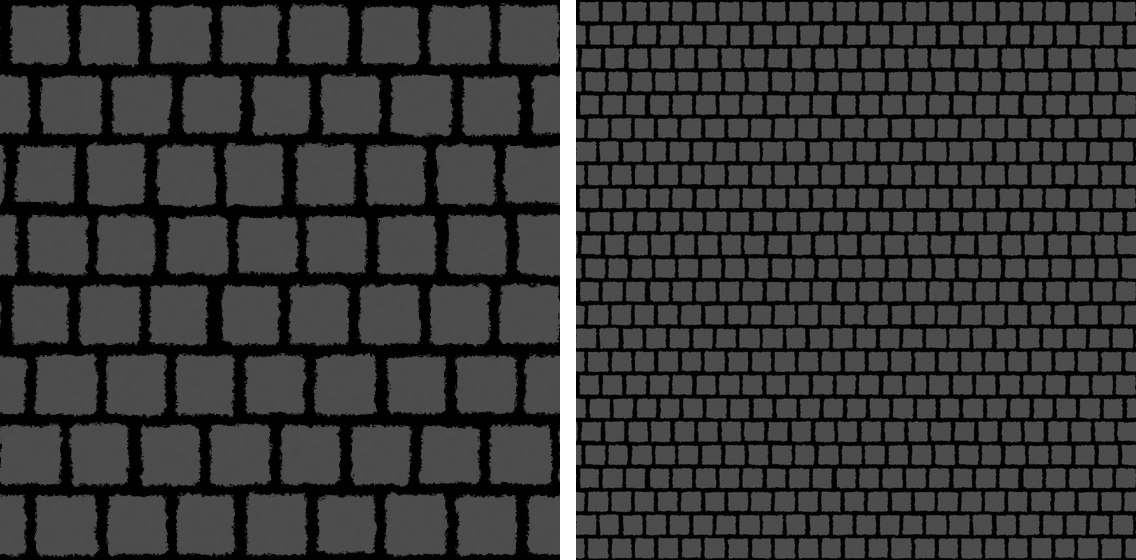
Left, the tile; right, the same tile 3 across and 3 down.
This texture is drawn by a three.js fragment shader. Its source:

```glsl
// Staggered rows of flat grey cobblestones over black joints.
// Each stone is a rounded box with a hashed size and position; wrapping
// noise bends its outline and roughens it. All of it tiles on the unit square.

varying vec2 vUv;

const float STONES = 8.0;            // repeats across and down
const vec3 STONE_COLOR = vec3(0.30);
const vec3 JOINT_COLOR = vec3(0.0);

// Lengths below are in units of one stone cell.
const float HALF_SIZE = 0.418;
const float SIZE_JITTER = 0.016;
const float PLACE_JITTER = 0.014;
const float CORNER_RADIUS = 0.075;
const float EDGE_SOFTNESS = 0.016;

// Sideways shift of each row, counted from the bottom.
const vec4 LOWER_SHIFTS = vec4(0.45, -0.07, 0.44, 0.07);
const vec4 UPPER_SHIFTS = vec4(0.32, 0.15, 0.52, 0.07);

// Outline noise: cells across the canvas and strength of each octave.
const float NOISE_CELLS = 40.0;
const vec4 NOISE_STRENGTH = vec4(0.020, 0.013, 0.014, 0.022);
const float GRAIN_CELLS = 128.0;
const float GRAIN_STRENGTH = 0.005;

vec2 hash22(vec2 p) {
  vec3 q = fract(p.xyx * vec3(0.1031, 0.1030, 0.0973));
  q += dot(q, q.yzx + 33.33);
  return fract((q.xx + q.yz) * q.zy);
}

// Two channels of value noise in -1..1, repeating every "cells" cells.
vec2 wrapNoise(vec2 uv, float cells) {
  vec2 p = uv * cells;
  vec2 i = floor(p);
  vec2 f = fract(p);
  f = f * f * (3.0 - 2.0 * f);
  vec2 a = mod(i, cells);
  vec2 b = mod(i + 1.0, cells);
  vec2 low = mix(hash22(a + cells), hash22(vec2(b.x, a.y) + cells), f.x);
  vec2 high = mix(hash22(vec2(a.x, b.y) + cells), hash22(b + cells), f.x);
  return 2.0 * mix(low, high, f.y) - 1.0;
}

// Displacement that gives the stones their uneven, ragged outlines.
vec2 outlineWarp(vec2 uv) {
  return NOISE_STRENGTH.x * wrapNoise(uv, NOISE_CELLS)
       + NOISE_STRENGTH.y * wrapNoise(uv, NOISE_CELLS * 2.0)
       + NOISE_STRENGTH.z * wrapNoise(uv, NOISE_CELLS * 4.0)
       + NOISE_STRENGTH.w * wrapNoise(uv, NOISE_CELLS * 8.0);
}

float rowShift(float row) {
  vec4 shifts = row < 4.0 ? LOWER_SHIFTS : UPPER_SHIFTS;
  vec4 pick = 1.0 - step(0.5, abs(vec4(0.0, 1.0, 2.0, 3.0) - mod(row, 4.0)));
  return dot(shifts, pick);
}

float roundedBox(vec2 p, vec2 halfSize, float radius) {
  vec2 q = abs(p) - halfSize + radius;
  return length(max(q, 0.0)) + min(max(q.x, q.y), 0.0) - radius;
}

void main() {
  // Staggered cell and wrapped stone identity
  vec2 grid = vUv * STONES;
  float row = mod(floor(grid.y), STONES);
  grid.x -= rowShift(row);
  vec2 stone = vec2(mod(floor(grid.x), STONES), row);
  vec2 local = fract(grid) - 0.5;

  // Variation between stones
  vec2 halfSize = HALF_SIZE + SIZE_JITTER * (2.0 * hash22(stone + 17.0) - 1.0);
  vec2 offset = PLACE_JITTER * (2.0 * hash22(stone + 71.0) - 1.0) * vec2(1.0, 0.5);

  // Ragged outline
  vec2 p = local - offset + outlineWarp(vUv);
  float dist = roundedBox(p, halfSize, CORNER_RADIUS);
  float cover = 1.0 - smoothstep(-EDGE_SOFTNESS, EDGE_SOFTNESS, dist);

  // Faint grain on the stone faces
  vec3 face = STONE_COLOR + GRAIN_STRENGTH * wrapNoise(vUv, GRAIN_CELLS).x;
  gl_FragColor = vec4(mix(JOINT_COLOR, face, cover), 1.0);
}
```
